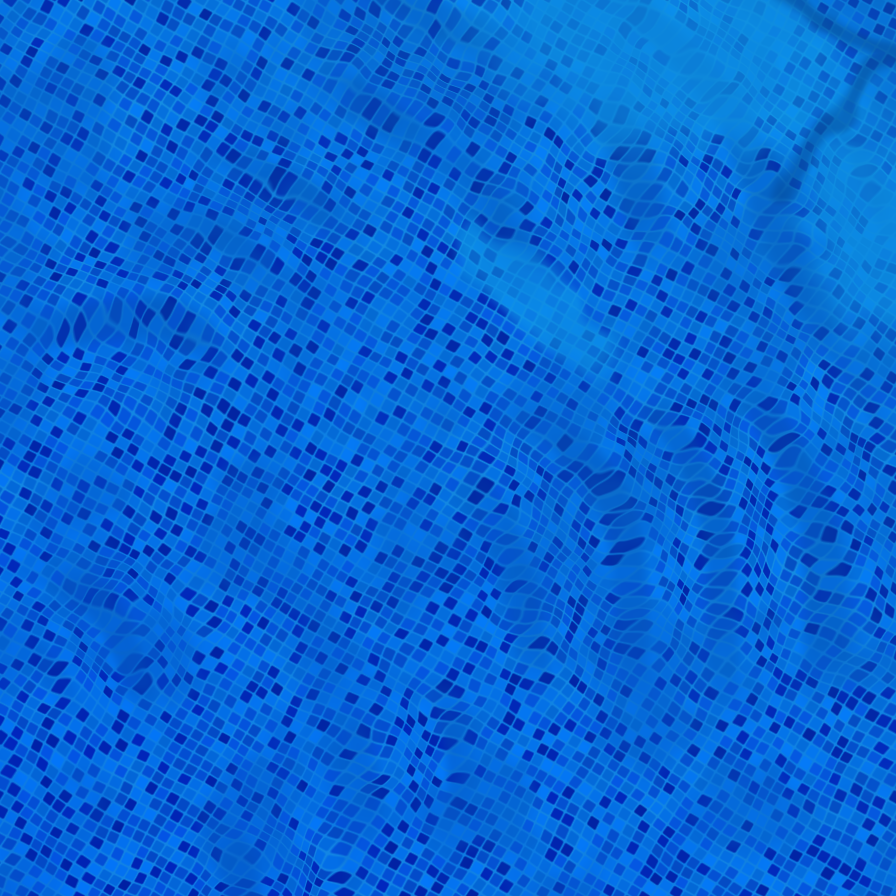
Reproduce this texture procedurally as a WebGL 2 fragment shader.

```glsl
#version 300 es
precision highp float;
// Blue pool mosaic seen through moving water: a tilted grid of small square
// tiles with scattered tones and thin pale grout, bent by layered noise and by
// curved ripples, with shaded ripple bands and pale reflections on top.

uniform vec2 u_resolution;
out vec4 fragColor;

const float TILES_ACROSS = 76.0;
const float GRID_TILT = -0.53;
const float GROUT_HALF = 0.07;
const float CORNER = 0.15;
const float EDGE_SOFTNESS = 0.10;
const float DARK_EVEN = 0.36;
const float DARK_ODD = 0.07;
const float MID_SHARE = 0.36;
const vec2 RIPPLE_CENTER = vec2(-0.22, -0.02);
const float RIPPLE_FREQ = 52.0;
const float RIPPLE_DEPTH = 0.011;

const vec3 NAVY = vec3(0.005, 0.15, 0.68);
const vec3 ROYAL = vec3(0.015, 0.32, 0.82);
const vec3 AZURE = vec3(0.015, 0.44, 0.89);
const vec3 GROUT = vec3(0.08, 0.54, 0.88);
const vec3 SHADE = vec3(0.01, 0.28, 0.65);
const vec3 HAZE = vec3(0.02, 0.37, 0.77);
const vec3 GLARE = vec3(0.05, 0.57, 0.90);
const vec3 SEAM = vec3(0.01, 0.25, 0.58);

float hash(vec2 p) {
    vec3 q = fract(vec3(p.xyx) * 0.1031);
    q += dot(q, q.yzx + 33.33);
    return fract((q.x + q.y) * q.z);
}

float noise(vec2 p) {
    vec2 i = floor(p), f = fract(p);
    f = f * f * (3.0 - 2.0 * f);
    return mix(mix(hash(i), hash(i + vec2(1, 0)), f.x),
               mix(hash(i + vec2(0, 1)), hash(i + vec2(1, 1)), f.x), f.y);
}

float fbm(vec2 p) {
    float sum = 0.0, amp = 0.5;
    for (int i = 0; i < 3; i++) {
        sum += amp * noise(p);
        p = p * 2.03 + 17.3;
        amp *= 0.5;
    }
    return sum / 0.875;
}

// Coordinates along axes turned by angle a (negative descends to the right)
vec2 turned(vec2 p, float a) {
    return vec2(cos(a) * p.x + sin(a) * p.y, cos(a) * p.y - sin(a) * p.x);
}

float segment(vec2 p, vec2 a, vec2 b) {
    vec2 d = b - a;
    return length(p - a - d * clamp(dot(p - a, d) / dot(d, d), 0.0, 1.0));
}

// Soft tilted ellipse, 1 inside and 0 outside
float patchMask(vec2 p, vec2 center, vec2 radius, float tilt) {
    return 1.0 - smoothstep(0.55, 1.2, length(turned(p - center, tilt) / radius));
}

void main() {
    vec2 p = gl_FragCoord.xy / u_resolution;

    // Water surface: broad sway, fine shimmer and patchy curved ripples
    vec2 sway = vec2(fbm(p * 5.0 + 3.1), fbm(p * 5.0 + 41.7)) - 0.5;
    vec2 shimmer = vec2(noise(p * 36.0 + 9.0), noise(p * 36.0 + 71.0)) - 0.5;
    vec2 radial = p - RIPPLE_CENTER;
    float phase = RIPPLE_FREQ * length(radial) + 6.0 * noise(p * 4.5 + 23.0);
    float strength = smoothstep(0.35, 0.75, noise(p * 6.5 + 60.0));
    vec2 bent = p + sway * 0.022 + shimmer * (0.003 + 0.007 * strength);
    bent += normalize(radial) * sin(phase) * RIPPLE_DEPTH * strength;
    float band = strength * smoothstep(0.1, 0.95, -cos(phase));

    // Tile grid and rounded square distance, in tile units
    vec2 grid = turned(bent, GRID_TILT) * TILES_ACROSS + 100.0;
    vec2 cell = floor(grid);
    vec2 q = abs(fract(grid) - 0.5) - (0.5 - GROUT_HALF - CORNER);
    float dist = length(max(q, 0.0)) + min(max(q.x, q.y), 0.0) - CORNER;
    float soft = max(EDGE_SOFTNESS, 0.6 * max(length(dFdx(grid)), length(dFdy(grid))));
    float tile = 1.0 - smoothstep(-soft, soft, dist);

    // Dark tiles favour alternate cells, so that they rarely touch
    float odd = mod(cell.x + cell.y, 2.0);
    float dark = mix(DARK_EVEN, DARK_ODD, odd);
    float pick = hash(cell + 200.0);
    vec3 tone = pick < dark ? NAVY : pick < dark + MID_SHARE ? ROYAL : AZURE;
    tone *= 0.92 + 0.16 * hash(cell + 431.0);

    // Pale reflections with ragged rims
    vec2 ragged = p + sway * 0.14 + shimmer * 0.03;
    float glare = patchMask(ragged, vec2(0.77, 0.94), vec2(0.28, 0.12), -0.3);
    glare = max(glare, patchMask(ragged, vec2(0.59, 0.69), vec2(0.11, 0.045), -0.75));
    glare = max(glare, patchMask(ragged, vec2(1.0, 0.75), vec2(0.10, 0.15), 0.0));

    // Grout brightens in patches, and tiles fade beneath the reflections
    float glint = noise(p * 22.0 + 5.0);
    vec3 grout = mix(AZURE, GROUT, 0.45 + 0.55 * glint);
    vec3 color = mix(grout, tone, tile);
    color = mix(color, SHADE, 0.34 * band);
    float haze = smoothstep(0.4, 0.72, fbm(p * 11.0 + 88.0));
    color = mix(color, HAZE, 0.38 * haze);
    color = mix(color, GLARE, 0.58 * glare);

    // Wavering dark seams in the upper right
    vec2 s = p + shimmer * 0.018;
    float seam = min(segment(s, vec2(0.87, 1.01), vec2(1.0, 0.93)),
                     segment(s, vec2(0.985, 0.935), vec2(0.87, 0.79)));
    color = mix(color, SEAM, 0.5 * (1.0 - smoothstep(0.002, 0.018, seam)));

    // Deeper blue at lower left, greener light at upper right
    float depth = dot(p, vec2(0.4, 0.6));
    color += mix(vec3(-0.005, -0.02, 0.015), vec3(0.01, 0.035, 0.0), depth);
    fragColor = vec4(clamp(color, 0.0, 1.0), 1.0);
}
```
